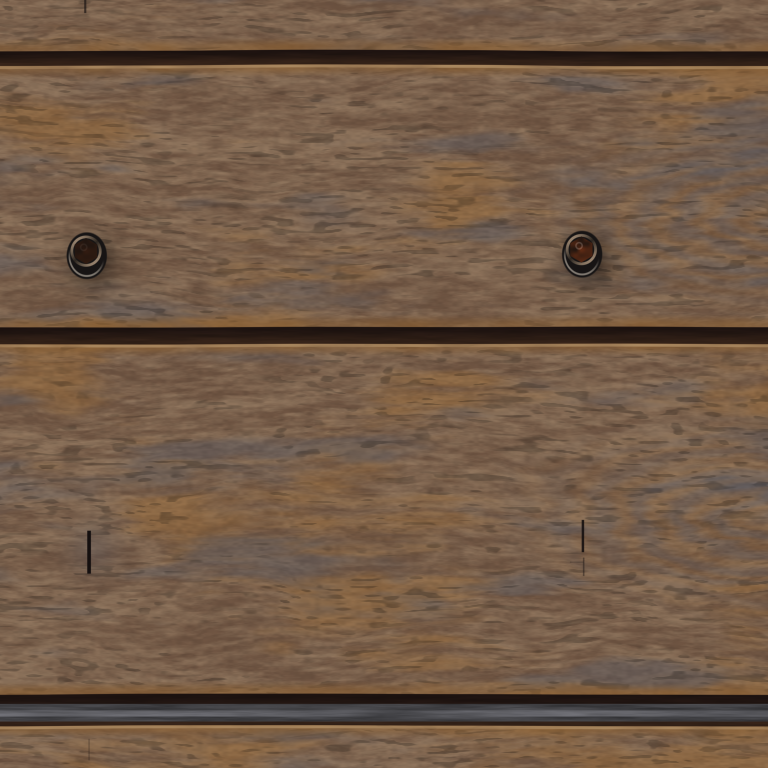
Write a three.js fragment shader that draws this texture.

```glsl
// Stained wooden drawer fronts with dark grooves, two metal knobs and narrow slots.
varying vec2 vUv;

float hash(vec2 p) {
  vec3 h = fract(p.xyx * 0.1031);
  h += dot(h, h.yzx + 33.33);
  return fract((h.x + h.y) * h.z);
}

float noise(vec2 p) {
  vec2 i = floor(p), f = fract(p);
  f = f * f * (3.0 - 2.0 * f);
  return mix(mix(hash(i), hash(i + vec2(1.0, 0.0)), f.x),
             mix(hash(i + vec2(0.0, 1.0)), hash(i + vec2(1.0, 1.0)), f.x), f.y);
}

float fbm(vec2 p) {
  float sum = 0.0, amp = 0.53;
  for (int i = 0; i < 4; i++) {
    sum += amp * noise(p);
    p = p * 2.03 + 17.3;
    amp *= 0.5;
  }
  return sum;
}

// Soft-edged horizontal band around d = 0
float band(float d, float halfWidth) {
  return 1.0 - smoothstep(halfWidth - 0.001, halfWidth + 0.001, abs(d));
}

float slot(vec2 p, vec2 halfSize) {
  return band(p.x, halfSize.x) * band(p.y, halfSize.y);
}

vec3 wood(vec2 uv, float board) {
  vec2 p = uv + vec2(board * 3.7, board * 1.3);
  p.y += 0.035 * (fbm(p * vec2(4.0, 7.0)) - 0.5);
  float streak = fbm(p * vec2(7.0, 65.0));
  float fiber = fbm(p * vec2(38.0, 190.0) + 9.0);
  float cloud = fbm(p * vec2(4.0, 9.0) + 31.0);
  vec3 col = mix(vec3(0.42, 0.32, 0.25), vec3(0.54, 0.44, 0.35),
                 clamp(0.55 + 1.2 * (streak - 0.5) + 1.5 * (fiber - 0.5), 0.0, 1.0));

  // Curved growth rings near the right end
  vec2 heart = vec2(1.01, uv.y > 0.563 ? 0.71 : 0.33);
  float r = length((uv - heart) * vec2(1.0, 2.7)) + 0.12 * (fbm(p * vec2(6.0, 16.0)) - 0.5);
  float figure = 1.0 - smoothstep(0.12, 0.42, r);
  float ring = 0.5 + 0.5 * sin(r * 115.0 + 5.0 * streak);

  // Amber wear, slate stain and short dark pores
  float amber = smoothstep(0.52, 0.75, cloud + 0.35 * (streak - 0.5)) + 0.4 * figure * ring;
  col = mix(col, vec3(0.57, 0.40, 0.22), 0.55 * clamp(amber, 0.0, 1.0));
  float slate = smoothstep(0.55, 0.78, fbm(p * vec2(5.0, 24.0) + 73.0));
  col = mix(col, vec3(0.36, 0.35, 0.37), 0.5 * slate + 0.32 * figure * (1.0 - ring));
  float pore = smoothstep(0.62, 0.82, noise(p * vec2(45.0, 260.0) + 5.0 * cloud));
  col *= 1.0 - 0.2 * pore * smoothstep(0.3, 0.6, streak);
  return col * (0.95 + 0.1 * noise(p * vec2(150.0, 330.0)));
}

vec3 groove(vec3 col, vec2 uv, float center, float halfWidth) {
  float d = uv.y - center + 0.003 * (noise(vec2(uv.x * 5.0, center * 40.0)) - 0.5);
  float wear = noise(vec2(uv.x * 24.0, center * 90.0));
  float edge = abs(d) - halfWidth;
  col = mix(col, vec3(0.54, 0.37, 0.19), (0.35 + 0.35 * wear) * (1.0 - smoothstep(0.003, 0.018, edge)));
  col = mix(col, vec3(0.68, 0.55, 0.39), (0.45 + 0.5 * wear) * band(d + halfWidth + 0.002, 0.002));
  vec3 dark = mix(vec3(0.20, 0.13, 0.09), vec3(0.11, 0.07, 0.06), smoothstep(-halfWidth, halfWidth, d));
  dark *= 0.8 + 0.4 * fbm(uv * vec2(18.0, 240.0));
  return mix(col, dark, band(d, halfWidth));
}

vec3 knob(vec3 col, vec2 p, float rust) {
  col *= 1.0 - 0.5 * exp(-dot(p - vec2(0.008, -0.008), p - vec2(0.008, -0.008)) * 1000.0);
  float body = length(p * vec2(1.08, 0.93));
  col = mix(col, vec3(0.09, 0.08, 0.08), 1.0 - smoothstep(0.027, 0.0295, body));

  // Glints on the base and the raised collar
  vec2 q = p - vec2(-0.001, 0.006);
  vec2 dir = normalize(q + 0.00001);
  float low = smoothstep(0.1, 0.9, dot(dir, vec2(-0.3, -0.95)));
  col = mix(col, vec3(0.60, 0.57, 0.53), 0.8 * low * band(body - 0.0245, 0.0012));
  float light = 0.3 + 0.7 * abs(dot(dir, vec2(0.65, -0.76)));
  col = mix(col, vec3(0.58, 0.50, 0.42) * light, band(length(q) - 0.0185, 0.0018));

  // Six-sided cap
  vec2 a = abs(q);
  float hex = max(a.x, a.x * 0.5 + a.y * 0.866);
  vec3 cap = mix(vec3(0.12, 0.08, 0.06), vec3(0.38, 0.17, 0.08), rust * noise(q * 130.0 + 8.0));
  cap += 0.16 * rust * band(length(q - vec2(-0.003, 0.005)) - 0.004, 0.001);
  return mix(col, cap, 1.0 - smoothstep(0.0135, 0.0155, hex));
}

void main() {
  vec2 uv = vUv;
  float board = step(0.0755, uv.y) + step(0.563, uv.y) + step(0.9245, uv.y);
  vec3 col = wood(uv, board);

  // Slots, faint scratches and the notches at the outer edges
  vec3 slotColor = vec3(0.08, 0.06, 0.06);
  col = mix(col, vec3(0.36, 0.35, 0.37), 0.35 * exp(-900.0 * dot(uv - vec2(0.122, 0.285), uv - vec2(0.122, 0.285))));
  col = mix(col, slotColor, slot(uv - vec2(0.116, 0.281), vec2(0.0024, 0.028)));
  col = mix(col, slotColor, 0.9 * slot(uv - vec2(0.759, 0.302), vec2(0.0016, 0.021)));
  col = mix(col, slotColor, 0.45 * slot(uv - vec2(0.760, 0.262), vec2(0.001, 0.012)));
  col = mix(col, slotColor, 0.25 * slot(uv - vec2(0.751, 0.268), vec2(0.009, 0.001)));
  col = mix(col, slotColor, 0.65 * slot(uv - vec2(0.111, 0.992), vec2(0.0014, 0.009)));
  col = mix(col, slotColor, 0.25 * slot(uv - vec2(0.116, 0.024), vec2(0.001, 0.014)));

  // Grooves, with a slate rail inside the lowest
  col = groove(col, uv, 0.9245, 0.0095);
  col = groove(col, uv, 0.563, 0.011);
  col = groove(col, uv, 0.0755, 0.0205);
  float sheen = 0.55 + 0.5 * band(uv.y - 0.071, 0.004) * noise(uv * vec2(12.0, 90.0));
  vec3 rail = vec3(0.36, 0.36, 0.38) * (sheen + 0.5 * fbm(uv * vec2(15.0, 260.0)) - 0.1);
  col = mix(col, rail, band(uv.y - 0.072, 0.0115));

  // Knobs, the right one rustier
  for (int i = 0; i < 2; i++) {
    float k = float(i);
    col = knob(col, uv - vec2(0.113 + 0.645 * k, 0.667 + 0.002 * k), 0.3 + 0.7 * k);
  }
  gl_FragColor = vec4(col, 1.0);
}
```
